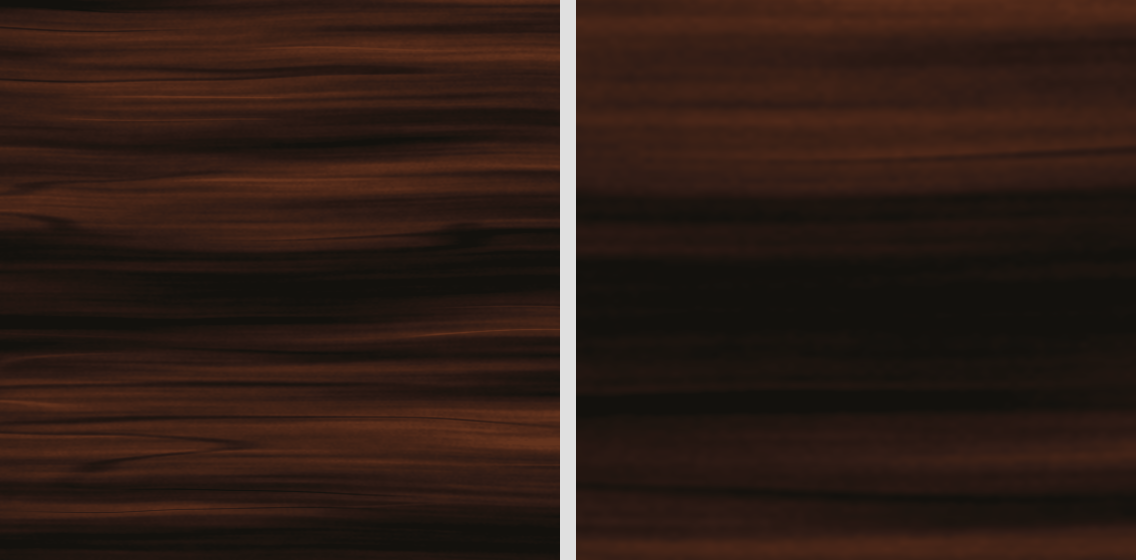
Left, the full canvas; right, a detail of the centre.
Give the GLSL for this texture, as a three.js fragment shader.

```glsl
varying vec2 vUv;

float hash(vec2 p) {
  vec3 q = fract(vec3(p.xyx) * 0.1031);
  q += dot(q, q.yzx + 33.33);
  return fract((q.x + q.y) * q.z);
}

// One row of smooth noise, shifted sideways so that rows never line up
float rowNoise(float x, float row) {
  x += 40.0 * hash(vec2(row, 7.0));
  float cell = floor(x);
  float f = fract(x);
  return mix(hash(vec2(cell, row)), hash(vec2(cell + 1.0, row)), f * f * (3.0 - 2.0 * f));
}

float streakNoise(vec2 p) {
  float row = floor(p.y);
  float f = fract(p.y);
  return mix(rowNoise(p.x, row), rowNoise(p.x, row + 1.0), f * f * (3.0 - 2.0 * f));
}

// Thin lines along the mid level of a noise field, broken into lengths
float veins(vec2 p, float width) {
  float level = abs(streakNoise(p) - 0.5);
  float present = smoothstep(0.5, 0.75, streakNoise(p * vec2(1.3, 0.6) + 91.0));
  return (1.0 - smoothstep(0.0, width, level)) * present;
}

// Tone in standard deviations to wood colour, black heartwood to orange
vec3 woodColor(float tone) {
  vec3 c = mix(vec3(0.075, 0.067, 0.052), vec3(0.11, 0.08, 0.06), smoothstep(-1.7, -0.9, tone));
  c = mix(c, vec3(0.15, 0.09, 0.07), clamp((tone + 0.95) / 0.7, 0.0, 1.0));
  c = mix(c, vec3(0.19, 0.11, 0.085), clamp((tone + 0.25) / 0.65, 0.0, 1.0));
  c = mix(c, vec3(0.24, 0.13, 0.088), clamp((tone - 0.4) / 0.6, 0.0, 1.0));
  c = mix(c, vec3(0.29, 0.15, 0.095), clamp((tone - 1.0) / 0.6, 0.0, 1.0));
  return mix(c, vec3(0.39, 0.2, 0.115), clamp((tone - 1.6) / 0.9, 0.0, 1.0));
}

void main() {
  // Gentle waviness of the grain
  vec2 p = vUv;
  p.y += 0.022 * (streakNoise(vUv * vec2(2.2, 2.0) + 11.0) - 0.5);
  p.y += 0.007 * (streakNoise(vUv * vec2(6.0, 9.0) + 23.0) - 0.5);

  // Broad bands, narrow bands and fibres
  float tone = 0.0;
  tone += 1.5 * (streakNoise(p * vec2(0.6, 8.0) + 3.0) - 0.5);
  tone += 3.3 * (streakNoise(p * vec2(1.0, 23.0) + 37.0) - 0.5);
  tone += 2.5 * (streakNoise(p * vec2(1.5, 47.0) + 53.0) - 0.5);
  tone += 1.3 * (streakNoise(p * vec2(2.6, 105.0) + 71.0) - 0.5);
  tone += 0.7 * (streakNoise(p * vec2(6.0, 210.0) + 17.0) - 0.5);

  // Dark cracks and pale hairlines
  tone -= 1.3 * veins(p * vec2(1.6, 30.0) + 131.0, 0.07);
  tone += 0.8 * veins(p * vec2(1.8, 26.0) + 211.0, 0.06);

  // Soft mottling and fine pores
  tone += 0.25 * (streakNoise(p * vec2(45.0, 90.0) + 5.0) - 0.5);
  tone += 0.3 * (streakNoise(p * vec2(190.0, 260.0) + 29.0) - 0.5);

  gl_FragColor = vec4(woodColor(tone), 1.0);
}
```
